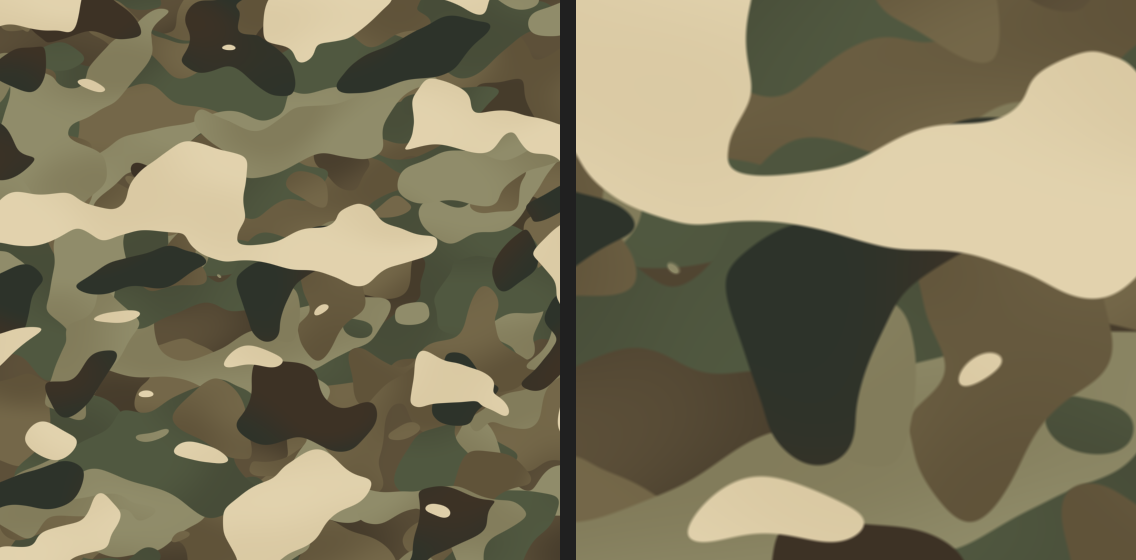
Left: the whole. Right: its middle third, enlarged.
Give the GLSL for this pattern, as a three.js fragment shader.

```glsl
varying vec2 vUv;

const float EDGE = 0.0014;  // half width of a patch edge
const float TILT = 0.2;     // patches rise slightly to the right

float hash(vec2 p) {
  return fract(sin(dot(p, vec2(127.1, 311.7))) * 43758.5453);
}

// Slope contribution of one lattice corner
float corner(vec2 cell, vec2 local, vec2 offset) {
  float angle = 6.28319 * hash(cell + offset);
  return dot(vec2(cos(angle), sin(angle)), local - offset);
}

float gradientNoise(vec2 p) {
  vec2 cell = floor(p);
  vec2 f = fract(p);
  vec2 u = f * f * f * (f * (f * 6.0 - 15.0) + 10.0);
  float low = mix(corner(cell, f, vec2(0.0, 0.0)), corner(cell, f, vec2(1.0, 0.0)), u.x);
  float high = mix(corner(cell, f, vec2(0.0, 1.0)), corner(cell, f, vec2(1.0, 1.0)), u.x);
  return mix(low, high, u.y);
}

vec2 rotate(vec2 p, float angle) {
  float c = cos(angle);
  float s = sin(angle);
  return vec2(c * p.x + s * p.y, c * p.y - s * p.x);
}

// Warped two-octave field with a spread close to one
float patchField(vec2 p, vec2 scale, float seed) {
  vec2 shift = seed * vec2(17.37, 9.71);
  vec2 bend = vec2(gradientNoise(p * 9.0 + shift.yx),
                   gradientNoise(p * 9.0 - shift));
  vec2 q = rotate(p + 0.045 * bend, TILT) * scale + shift;
  return (gradientNoise(q) + 0.36 * gradientNoise(q * 1.9 + 5.3)) / 0.225;
}

// Sharp coverage from the field divided by its local slope
float patchMask(vec2 p, vec2 scale, float level, float seed) {
  vec2 e = vec2(0.001, 0.0);
  float value = patchField(p, scale, seed);
  vec2 slope = vec2(patchField(p + e.xy, scale, seed),
                    patchField(p + e.yx, scale, seed)) - value;
  float dist = (value - level) * e.x / max(length(slope), 0.002);
  return smoothstep(-EDGE, EDGE, dist);
}

// Soft airbrushed blend between the two tones of a patch
vec3 shaded(vec2 p, vec3 lit, vec3 deep, float seed) {
  float tone = gradientNoise(rotate(p, TILT) * vec2(4.0, 6.0) + seed * 7.13);
  return mix(lit, deep, smoothstep(-0.25, 0.3, tone));
}

vec3 addPatches(vec3 under, vec2 p, vec3 lit, vec3 deep, vec2 scale, float level, float seed) {
  return mix(under, shaded(p, lit, deep, seed), patchMask(p, scale, level, seed));
}

void main() {
  vec3 tan1 = vec3(0.455, 0.405, 0.285);
  vec3 tan2 = vec3(0.375, 0.325, 0.225);
  vec3 brown1 = vec3(0.365, 0.315, 0.225);
  vec3 brown2 = vec3(0.275, 0.235, 0.170);
  vec3 green1 = vec3(0.315, 0.345, 0.250);
  vec3 green2 = vec3(0.280, 0.300, 0.220);
  vec3 sage1 = vec3(0.565, 0.550, 0.415);
  vec3 sage2 = vec3(0.510, 0.485, 0.355);
  vec3 dark1 = vec3(0.175, 0.200, 0.165);
  vec3 dark2 = vec3(0.240, 0.195, 0.145);
  vec3 cream1 = vec3(0.885, 0.825, 0.680);
  vec3 cream2 = vec3(0.855, 0.790, 0.640);

  // Broad ground patches
  vec3 color = shaded(vUv, tan1, tan2, 1.0);
  color = addPatches(color, vUv, brown1, brown2, vec2(4.0, 6.0), 0.25, 2.0);
  color = addPatches(color, vUv, green1, green2, vec2(3.6, 5.6), 0.52, 3.0);
  color = addPatches(color, vUv, sage1, sage2, vec2(3.8, 5.8), 0.67, 4.0);

  // Smaller overlapping patches
  color = addPatches(color, vUv, green1, green2, vec2(4.2, 6.6), 0.67, 5.0);
  color = addPatches(color, vUv, tan1, tan2, vec2(4.8, 7.0), 0.95, 6.0);
  color = addPatches(color, vUv, sage1, sage2, vec2(4.6, 7.0), 0.99, 7.0);
  color = addPatches(color, vUv, dark1, dark2, vec2(4.4, 6.6), 1.04, 8.0);

  // Pale patches on top
  color = addPatches(color, vUv, cream1, cream2, vec2(4.5, 7.2), 0.88, 9.0);

  gl_FragColor = vec4(color, 1.0);
}
```
